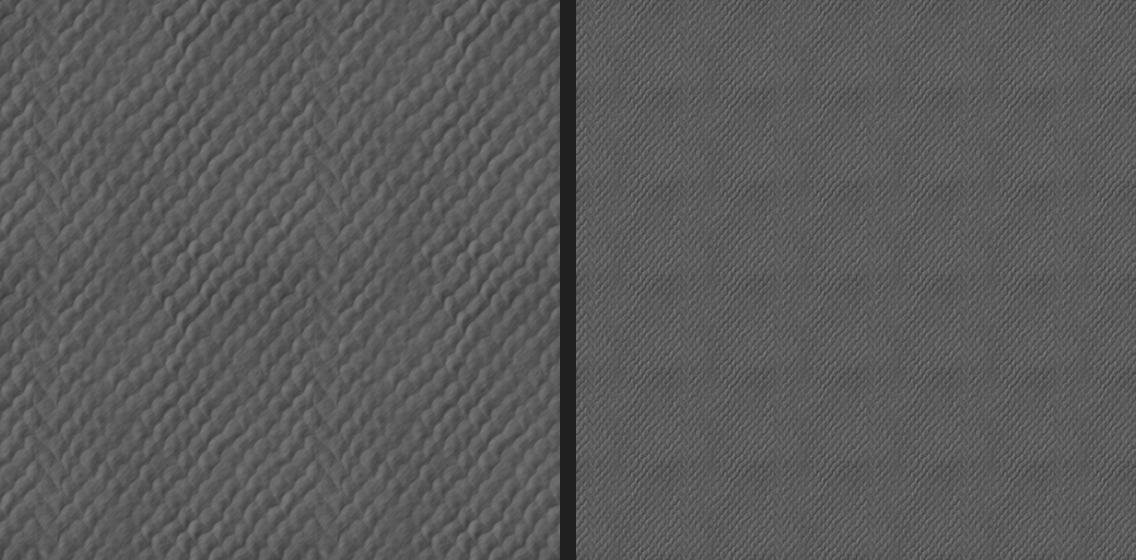
Left: one tile. Right: repeated 3 by 3.
Reproduce this texture procedurally as a WebGL 2 fragment shader.

```glsl
#version 300 es
precision highp float;
// Grey embossed twill: scalloped diagonal ridges broken by narrow herringbone bands.
#define TILES 2.0        // repeats across and down
#define RIDGES_X 12.0    // ridge phases per tile in x
#define RIDGES_Y 10.0    // ridge phases per tile in y
#define BAND_X 0.165     // centre of the herringbone band
#define BAND_HALF (1.0 / 24.0) // RIDGES_X * (1 - 4 * BAND_HALF) must equal RIDGES_Y
#define SCALLOP 0.17     // waviness of the ridge edges
#define WARP 0.3         // irregularity of the ridges
#define LIGHT_STEP 0.008
#define RELIEF 0.25      // strength of the shading
#define GRAIN 0.085      // strength of the fibres
#define BASE_GREY 0.359

uniform vec2 u_resolution;
out vec4 fragColor;

const float PI = 3.14159265;

float hash(vec2 p) {
    vec3 q = fract(p.xyx * vec3(0.1031, 0.1030, 0.0973));
    q += dot(q, q.yzx + 33.33);
    return fract((q.x + q.y) * q.z);
}

// Value noise that wraps after a whole number of cells
float noise(vec2 p, vec2 period) {
    vec2 i = floor(p), f = fract(p);
    f = f * f * (3.0 - 2.0 * f);
    vec2 lo = mod(i, period), hi = mod(i + 1.0, period);
    return mix(mix(hash(lo), hash(vec2(hi.x, lo.y)), f.x),
               mix(hash(vec2(lo.x, hi.y)), hash(hi), f.x), f.y);
}

float tileNoise(vec2 p, float cells) {
    return noise(p * cells, vec2(cells));
}

// Noise stretched along the diagonal, still periodic over the tile
float fibres(vec2 p, vec2 cells) {
    return noise(vec2(p.x - p.y, p.x + p.y) * cells, cells);
}

float bandOffset(float x) {
    return fract(x - BAND_X + 0.5) - 0.5;
}

// Rounded hump per unit, with a soft groove between neighbours
float hump(float phase, float softness) {
    float s = sin(PI * phase);
    return sqrt(s * s + softness) - sqrt(softness);
}

// Height of the woven surface at a point of the tile
float height(vec2 p) {
    float t = bandOffset(p.x + 0.012 * (tileNoise(p + 0.37, 14.0) - 0.5));
    float inBand = 1.0 - smoothstep(0.6, 1.4, abs(t) / BAND_HALF);
    float folded = t - 2.0 * clamp(t, -BAND_HALF, BAND_HALF);
    vec2 xy = vec2(folded * RIDGES_X, p.y * RIDGES_Y);
    vec2 weave = vec2(xy.x - xy.y, xy.x + xy.y);
    weave += WARP * (vec2(tileNoise(p, 13.0), tileNoise(p + 0.53, 11.0)) - 0.5);
    weave.x += SCALLOP * (1.0 - 0.7 * inBand) * hump(weave.y, 0.01);

    // Wrapped cell number gives each bump its own fullness
    vec2 id = floor(weave);
    float turn = floor(id.x / RIDGES_Y) * RIDGES_Y;
    float fullness = hash(vec2(id.x - turn, mod(id.y - turn, 2.0 * RIDGES_Y)) + 7.0);

    float across = hump(weave.x, 0.015);
    float along = hump(weave.y, 0.01);
    float bump = across * (0.55 + along * (0.3 + 0.65 * fullness));

    // Ridges fade into a flatter quilt in places and inside the band
    float strength = 0.78 + 0.14 * cos(2.0 * PI * (p.x - 0.15) * 2.0)
                   + 0.5 * (tileNoise(p + 0.21, 6.0) - 0.5);
    strength *= 1.0 - 0.25 * inBand;
    float creases = 0.3 * tileNoise(p, 27.0) + 0.18 * tileNoise(p, 53.0);
    return bump * strength + creases;
}

void main() {
    vec2 p = gl_FragCoord.xy / u_resolution * TILES;

    // Light falls from the upper left
    vec2 towardLight = LIGHT_STEP * vec2(-0.92, 0.39);
    float slope = height(p - towardLight * 0.5) - height(p + towardLight * 0.5);
    float shade = RELIEF * slope;
    shade = shade / (1.0 + 3.0 * abs(shade));

    // Fine fibres and broad tonal drift
    float grain = 0.55 * fibres(p, vec2(84.0, 29.0)) + 0.45 * fibres(p, vec2(137.0, 61.0)) - 0.5;
    float drift = 0.6 * tileNoise(p, 4.0) + 0.4 * tileNoise(p, 9.0) - 0.5;

    float grey = BASE_GREY + shade + GRAIN * grain + 0.035 * drift;
    fragColor = vec4(vec3(grey), 1.0);
}
```
